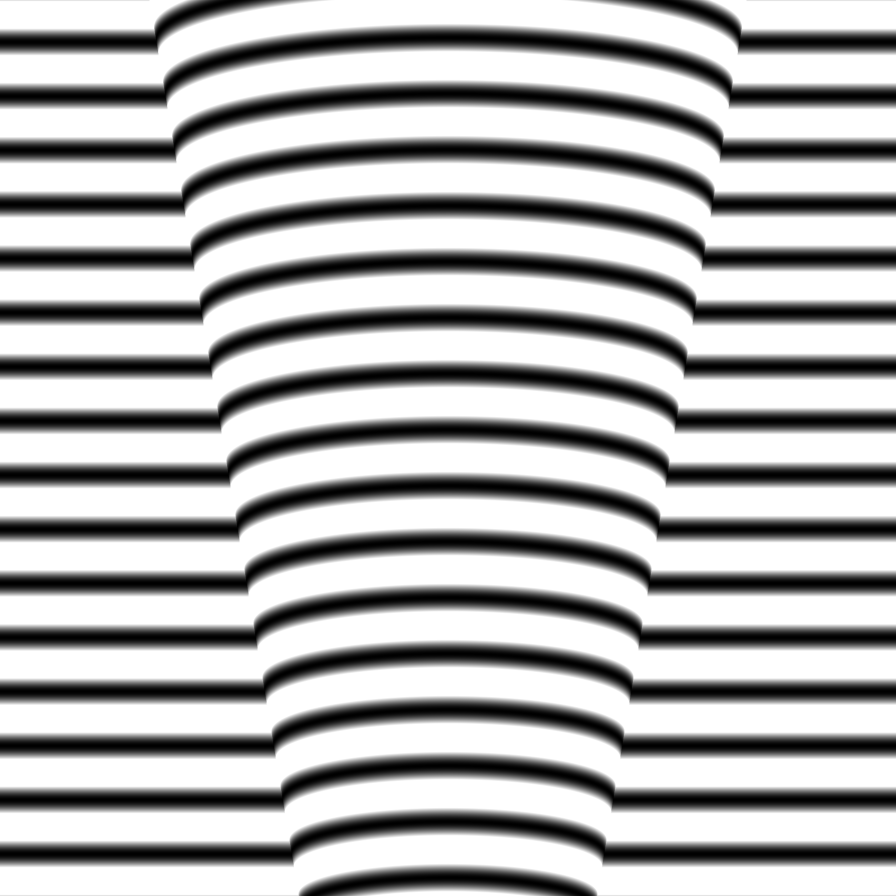
Give the GLSL for this pattern, as a WebGL 2 fragment shader.

```glsl
#version 300 es
precision highp float;

uniform vec2 u_resolution;
out vec4 fragColor;

const float STRIPE_FREQUENCY = 52.0;
const float WAIST = 0.5;        // cone half width at mid height
const float FLARE = 1.0 / 6.0;  // widening per unit of height
const float LIFT = 0.2;         // how far the bulge raises the stripes
const int SAMPLES = 2;          // supersampling grid per axis

// Height of a round cone's surface above the page, zero outside it
float coneDepth(vec2 p, float waist, float flare) {
    float radius = max(waist + flare * p.y, 0.0);
    return sqrt(max(radius * radius - p.x * p.x, 0.0));
}

// Soft black lines on white, clipped to white over half of each period
float softStripes(float height, float frequency) {
    return min(1.0 + cos(frequency * height), 1.0);
}

float shade(vec2 p) {
    float raised = p.y - LIFT * coneDepth(p, WAIST, FLARE);
    return softStripes(raised, STRIPE_FREQUENCY);
}

void main() {
    // Average subpixels to smooth the cone's steep rim
    float total = 0.0;
    for (int j = 0; j < SAMPLES; j++) {
        for (int i = 0; i < SAMPLES; i++) {
            vec2 offset = (vec2(i, j) + 0.5) / float(SAMPLES) - 0.5;
            vec2 position = gl_FragCoord.xy + offset;
            vec2 p = (2.0 * position - u_resolution) / min(u_resolution.x, u_resolution.y);
            total += shade(p);
        }
    }
    fragColor = vec4(vec3(total / float(SAMPLES * SAMPLES)), 1.0);
}
```
